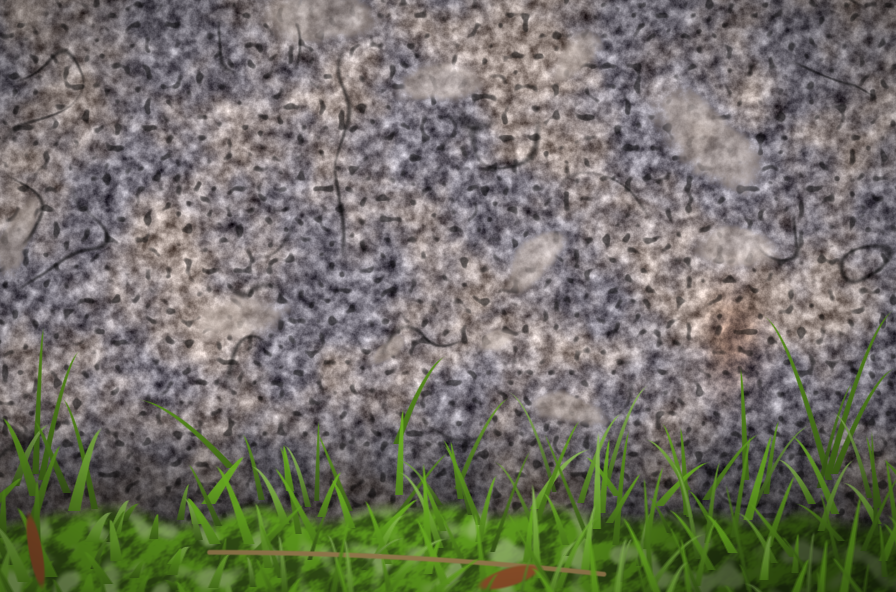
Write a Shadertoy shader that draws this texture.

```glsl
#define BLADES 190
#define TALL 11
#define PATCHES 11
#define GRAIN_SCALE 46.0
#define GRAIN_CONTRAST 0.58
#define RELIEF 0.42
#define SOIL_LEVEL 0.13
#define VIGNETTE 0.36
#define LEAF vec3(0.36, 0.59, 0.11)
#define DEEP vec3(0.19, 0.30, 0.08)
#define PALE vec3(0.58, 0.70, 0.43)

// Light mineral patches: centre, half length, angle
const vec4 patches[PATCHES] = vec4[](
    vec4(1.19, 0.77, 0.1, -0.75), vec4(1.24, 0.58, 0.075, -0.2), vec4(0.75, 0.86, 0.07, 0.15),
    vec4(0.53, 0.97, 0.1, -0.1), vec4(0.84, 0.425, 0.038, 0.5), vec4(0.65, 0.41, 0.038, 0.6),
    vec4(0.39, 0.46, 0.09, 0.2), vec4(0.97, 0.9, 0.06, 0.9), vec4(0.03, 0.61, 0.06, 1.2),
    vec4(0.9, 0.555, 0.06, 0.7), vec4(0.96, 0.3, 0.06, -0.2));

// Tall stems: root, offset to the tip
const vec4 stems[TALL] = vec4[](
    vec4(0.06, 0.2, 0.015, 0.25), vec4(0.07, 0.19, 0.07, 0.22), vec4(0.16, 0.14, -0.06, 0.19),
    vec4(1.26, 0.19, -0.01, 0.19), vec4(1.4, 0.19, -0.12, 0.28), vec4(1.4, 0.2, 0.12, 0.28),
    vec4(1.41, 0.2, 0.11, 0.18), vec4(0.39, 0.21, -0.17, 0.117), vec4(0.67, 0.25, 0.09, 0.15),
    vec4(1.04, 0.08, 0.025, 0.195), vec4(1.16, 0.13, -0.012, 0.15));

vec2 hash2(vec2 p) {
    vec3 q = fract(p.xyx * vec3(0.1031, 0.1030, 0.0973));
    q += dot(q, q.yzx + 33.33);
    return fract((q.xx + q.yz) * q.zy);
}

float corner(vec2 cell, vec2 offset) {
    float angle = 6.2832 * hash2(cell).x;
    return dot(vec2(cos(angle), sin(angle)), offset);
}

float noise(vec2 p) {
    vec2 c = floor(p), f = p - c, e = vec2(1, 0), u = f * f * (3.0 - 2.0 * f);
    return mix(mix(corner(c, f), corner(c + e, f - e), u.x),
               mix(corner(c + e.yx, f - e.yx), corner(c + 1.0, f - 1.0), u.x), u.y);
}

float fbm(vec2 p) {
    float sum = 0.0, amp = 0.6;
    for (int i = 0; i < 4; i++) {
        sum += amp * noise(p);
        p = mat2(1.6, 1.2, -1.2, 1.6) * p + 17.0;
        amp *= 0.6;
    }
    return sum;
}

vec2 rotate(vec2 p, float a) {
    return vec2(cos(a) * p.x + sin(a) * p.y, cos(a) * p.y - sin(a) * p.x);
}

vec3 stone(vec2 p) {
    vec2 w = p + 0.025 * vec2(noise(p * 9.0), noise(p * 9.0 + 31.0));
    float broad = fbm(w * 5.0), grain = fbm(p * GRAIN_SCALE);
    float relief = fbm(w * 12.0) - fbm(w * 12.0 + vec2(-0.12, 0.16));
    vec3 col = mix(vec3(0.45, 0.435, 0.475), vec3(0.62, 0.565, 0.54), smoothstep(-0.25, 0.35, broad));

    // Pale patches with ragged rims
    float pale = 0.0;
    for (int i = 0; i < PATCHES; i++) {
        vec2 q = rotate(w - patches[i].xy, patches[i].w) / patches[i].z;
        float d = length(q * vec2(1.0, 2.2)) + 0.9 * broad + 0.4 * grain;
        pale = max(pale, 1.0 - smoothstep(0.65, 1.1, d));
    }
    col = mix(col, vec3(0.72, 0.67, 0.64), 0.65 * pale);
    col += GRAIN_CONTRAST * grain * (1.0 - 0.55 * pale) + RELIEF * relief;

    // Dark crystals, broken cracks, rust and the shaded foot
    float speck = smoothstep(0.2, 0.45, noise(p * 58.0 + 9.0)) * (1.0 - 0.7 * pale);
    float crack = 1.0 - smoothstep(0.0, 0.035, abs(noise(w * 7.0 + 4.0)));
    crack *= smoothstep(0.12, 0.35, noise(p * 6.0 + 50.0));
    vec2 r = (p - vec2(1.24, 0.42)) * vec2(22, 12);
    col *= (1.0 - 0.5 * speck) * (1.0 - 0.5 * crack) * (1.0 - exp(-dot(r, r)) * vec3(0, 0.14, 0.25));
    return col * mix(0.5, 1.0, smoothstep(0.12, 0.36, p.y));
}

// Coverage of a tapered arching blade; t runs from root to tip
float blade(vec2 p, vec2 root, vec2 tip, float width, float bend, float soft, out float t) {
    vec2 d = p - root;
    t = d.y / tip.y;
    if (t < 0.0 || t > 1.0) return 0.0;
    float arch = mix(t, 1.0 - sqrt(1.0 - t), bend);
    float slope = tip.x / tip.y * mix(1.0, 0.5 / sqrt(1.01 - t), bend);
    float dist = abs(d.x - tip.x * arch) / sqrt(1.0 + slope * slope);
    float cover = clamp((width * pow(1.0 - t, 0.6) - dist) / soft + 0.5, 0.0, 1.0);
    return cover * (1.0 - smoothstep(0.92, 1.0, t));
}

vec3 turf(vec2 p) {
    float clump = fbm(rotate(p, 0.6) * vec2(16, 28));
    vec3 col = mix(DEEP, LEAF, smoothstep(-0.25, 0.2, clump));
    col = mix(col, PALE, 0.8 * smoothstep(0.0, 0.4, noise(p * 24.0)));
    return col * mix(1.0, 0.62, smoothstep(0.8, 1.35, p.x));
}

// Dry twig and fallen leaves
vec3 addLitter(vec3 col, vec2 p) {
    float along = clamp((p.x - 0.354) / 0.666, 0.0, 1.0);
    float twig = length(p - vec2(0.354 + 0.666 * along, 0.067 - 0.037 * along * along));
    col = mix(col, vec3(0.58, 0.48, 0.3), 1.0 - smoothstep(0.002, 0.006, twig));
    float leaf = min(length(rotate(p - vec2(0.86, 0.025), 0.3) / vec2(0.055, 0.016)),
                     length(rotate(p - vec2(0.06, 0.07), 1.75) / vec2(0.065, 0.012)));
    return mix(col, vec3(0.55, 0.31, 0.16), 1.0 - smoothstep(0.75, 1.1, leaf));
}

// Tall stems, then scattered grass from the wall to the front
vec3 addGrass(vec3 col, vec2 p, float soft) {
    float t, cover;
    for (int i = 0; i < TALL; i++) {
        cover = blade(p, stems[i].xy, stems[i].zw, 0.0055, 0.75, soft, t);
        col = mix(col, mix(DEEP, LEAF, 0.35 + 0.5 * t), cover);
    }
    for (int i = 0; i < BLADES; i++) {
        float id = float(i), depth = id / float(BLADES);
        vec2 r = hash2(vec2(id, 7.3)), s = hash2(vec2(id, 41.7));
        float x = fract(id * 0.618 + 0.05 * r.x) * 1.62 - 0.05;
        float gap = exp(-pow(abs(x - 0.27) / 0.11, 2.0));
        float growth = (1.0 - 0.65 * gap) * mix(1.0 - 0.5 * depth, 1.0, smoothstep(0.3, 0.9, x));
        vec2 root = vec2(x, mix(0.18, -0.07, depth) - 0.05 * gap);
        vec2 tip = vec2(0.2 * r.y - 0.09, mix(0.06, 0.18, s.x)) * growth;
        float width = mix(0.0035, 0.0075, s.y) * mix(1.5, 1.0, smoothstep(0.2, 0.6, x));
        cover = blade(p, root, tip, width, r.x, soft + 0.004 * depth * depth, t);
        vec3 green = mix(DEEP, LEAF * 1.1, min(s.y * 0.8 + 0.6 * t, 1.0));
        green = mix(green, PALE, smoothstep(0.65, 0.9, r.x) * 0.75 * t);
        col = mix(col, green, cover * 0.94);
        if (i == BLADES * 3 / 4) col = addLitter(col, p);
    }
    return col;
}

void mainImage(out vec4 fragColor, in vec2 fragCoord) {
    vec2 p = fragCoord / iResolution.y, c = fragCoord / iResolution.xy - vec2(0.5, 0.52);
    float edge = SOIL_LEVEL + 0.035 * noise(vec2(p.x * 9.0, 2.5));
    vec3 col = mix(turf(p), stone(p), smoothstep(edge - 0.02, edge + 0.015, p.y));
    if (p.y < 0.5) col = addGrass(col, p, 1.3 / iResolution.y);
    col *= 1.05 - VIGNETTE * smoothstep(0.08, 0.5, dot(c, c));
    fragColor = vec4(clamp(col, 0.0, 1.0), 1.0);
}
```
